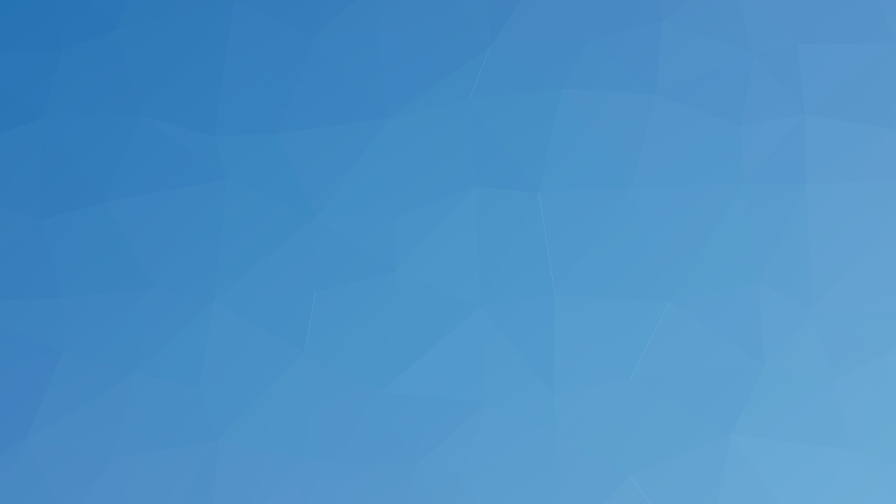
Write a Shadertoy shader that draws this background.

```glsl
const vec3 TOP_LEFT = vec3(0.145, 0.445, 0.70);
const vec3 TOP_RIGHT = vec3(0.345, 0.58, 0.79);
const vec3 BOTTOM_LEFT = vec3(0.285, 0.535, 0.76);
const vec3 BOTTOM_RIGHT = vec3(0.43, 0.68, 0.84);
const vec3 CENTER_LIFT = vec3(-0.012, 0.018, 0.012);
const vec3 FACET_TINT = vec3(0.008, 0.009, 0.006);
const float MESH_ROWS = 5.8;       // mesh cells per canvas height
const float JITTER = 0.66;         // vertex scatter, in cells
const float FLATNESS = 0.55;       // 0 smooth gradient, 1 flat facets
const float RISE_BIAS = 1.1;       // favours diagonals rising to the right
const float SEAM_CHANCE = 0.06;
const float SEAM_WIDTH = 0.007;    // in cells
const float SEAM_LIGHT = 0.11;

float hash(vec2 p) {
    vec3 q = fract(p.xyx * 0.1031);
    q += dot(q, q.yzx + 33.33);
    return fract((q.x + q.y) * q.z);
}

vec2 meshVertex(vec2 cell) {
    vec2 offset = vec2(hash(cell + 17.0), hash(cell + 59.0)) - 0.5;
    return cell + 0.5 + JITTER * offset;
}

vec3 skyGradient(vec2 uv) {
    uv = clamp(uv, 0.0, 1.0);
    vec3 bottom = mix(BOTTOM_LEFT, BOTTOM_RIGHT, uv.x);
    vec3 top = mix(TOP_LEFT, TOP_RIGHT, uv.x);
    vec2 bump = 4.0 * uv * (1.0 - uv);
    return mix(bottom, top, uv.y) + CENTER_LIFT * bump.x * bump.y;
}

// Signed distance to a line, negative on its left
float lineSide(vec2 p, vec2 a, vec2 b) {
    vec2 r = p - a, e = b - a;
    return (r.x * e.y - r.y * e.x) / length(e);
}

float segmentDistance(vec2 p, vec2 a, vec2 b) {
    vec2 r = p - a, e = b - a;
    return length(r - e * clamp(dot(r, e) / dot(e, e), 0.0, 1.0));
}

// Facet colour in rgb, weighted by its coverage in a
vec4 facet(vec2 p, vec2 a, vec2 b, vec2 c, vec2 meshSize, float pixel, vec2 seed) {
    float d = max(max(lineSide(p, a, b), lineSide(p, b, c)), lineSide(p, c, a));
    float coverage = clamp(0.5 - d / pixel, 0.0, 1.0);
    vec2 middle = (a + b + c) / 3.0;
    vec3 color = mix(skyGradient(p / meshSize), skyGradient(middle / meshSize), FLATNESS);
    vec3 shade = vec3(hash(seed), hash(seed + 7.0), hash(seed + 13.0)) - 0.5;
    color += FACET_TINT * (shade + shade.x);
    return vec4(color, 1.0) * coverage;
}

void mainImage(out vec4 fragColor, in vec2 fragCoord) {
    float pixel = MESH_ROWS / iResolution.y;
    vec2 p = fragCoord * pixel;
    vec2 meshSize = iResolution.xy * pixel;
    vec2 home = floor(p - 0.5);

    vec4 sum = vec4(skyGradient(p / meshSize), 1.0) * 0.001;
    float seam = 0.0;

    for (int j = -1; j <= 1; j++) {
        for (int i = -1; i <= 1; i++) {
            vec2 cell = home + vec2(i, j);
            vec2 a = meshVertex(cell);
            vec2 b = meshVertex(cell + vec2(1, 0));
            vec2 c = meshVertex(cell + vec2(1, 1));
            vec2 d = meshVertex(cell + vec2(0, 1));

            // Split each quad along its shorter diagonal
            if (distance(a, c) < RISE_BIAS * distance(b, d)) {
                sum += facet(p, a, b, c, meshSize, pixel, cell + 101.0);
                sum += facet(p, a, c, d, meshSize, pixel, cell + 203.0);
            } else {
                sum += facet(p, a, b, d, meshSize, pixel, cell + 101.0);
                sum += facet(p, b, c, d, meshSize, pixel, cell + 203.0);
            }

            // A few upright edges catch a hairline of light
            if (hash(cell + 307.0) < SEAM_CHANCE) {
                float edge = segmentDistance(p, a, d) - 0.5 * SEAM_WIDTH;
                seam = max(seam, clamp(0.5 - edge / pixel, 0.0, 1.0));
            }
        }
    }

    vec3 color = sum.rgb / sum.a;
    float hairline = SEAM_LIGHT * min(1.0, SEAM_WIDTH / pixel + 0.3);
    fragColor = vec4(mix(color, vec3(1.0), seam * hairline), 1.0);
}
```
